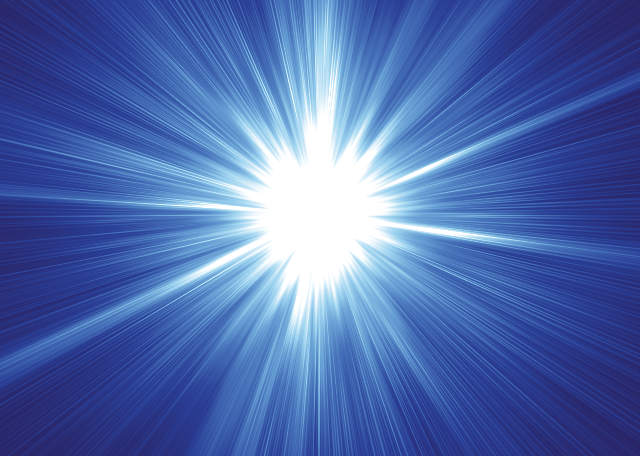
Give the GLSL for this background, as a Shadertoy shader.

```glsl
// Radial light burst: a white core throwing pale beams and fine rays over deep blue.

#define CENTER vec2(0.499, 0.53)   // burst position, fraction of canvas
#define GLOW_PEAK 1.73             // brightness at the core
#define GLOW_FALLOFF 0.25          // fade distance, in canvas heights
#define BASE_REACH 0.91            // glow reach away from the beams
#define STREAK_AMOUNT 0.5          // strength of the soft radial streaks
#define RAY_AMOUNT 0.36            // strength of the fine rays
#define RAY_LAYERS 3

const float TAU = 6.28319;

// Beam: angle (degrees), angular width, added glow reach, streak strength
const int BEAM_COUNT = 11;
const vec4 BEAMS[BEAM_COUNT] = vec4[BEAM_COUNT](
    vec4( 90.0, 10.0,  0.45, 0.12), vec4( 64.0, 3.0,  0.00, 0.22),
    vec4( 50.0,  5.0,  0.15, 0.10), vec4( 23.0, 1.2,  0.10, 0.40),
    vec4( -8.0,  2.0,  0.20, 0.30), vec4(-50.0, 3.0, -0.25, 0.18),
    vec4(-102.0, 18.0, 0.22, 0.05), vec4(206.0, 2.5,  0.25, 0.32),
    vec4(176.0,  1.5,  0.10, 0.32), vec4(165.0, 7.0,  0.12, 0.14),
    vec4(130.0, 12.0,  0.20, 0.00));

vec2 hash2(vec2 p) {
    p = vec2(dot(p, vec2(127.1, 311.7)), dot(p, vec2(269.5, 183.3)));
    return fract(sin(p) * 43758.5);
}

float gradientDot(vec2 cell, vec2 offset, float period) {
    cell.x = mod(cell.x, period);
    float angle = TAU * hash2(cell).x;
    return dot(vec2(cos(angle), sin(angle)), offset);
}

// Gradient noise that repeats along x
float noise(vec2 p, float period) {
    vec2 i = floor(p), f = p - i;
    vec2 u = f * f * f * (f * (f * 6.0 - 15.0) + 10.0);
    vec2 e = vec2(1.0, 0.0);
    float low = mix(gradientDot(i, f, period),
                    gradientDot(i + e, f - e, period), u.x);
    float high = mix(gradientDot(i + e.yx, f - e.yx, period),
                     gradientDot(i + 1.0, f - 1.0, period), u.x);
    return mix(low, high, u.y);
}

float angularBump(float degrees, float middle, float width) {
    float d = (mod(degrees - middle + 180.0, 360.0) - 180.0) / width;
    return exp(-d * d);
}

// Soft streaks stretched along the radius, faded where finer than a pixel
float streaks(float turn, float radius, float pixel) {
    float sum = 0.0, amplitude = 0.55, period = 48.0;
    for (int i = 0; i < 3; i++) {
        float cellWidth = TAU * radius / period;
        float visible = smoothstep(1.0, 3.0, cellWidth / pixel);
        vec2 p = vec2(turn * period, 1.4 * log(radius + 0.05) + 7.3 * float(i));
        sum += amplitude * visible * noise(p, period);
        period *= 2.4;
        amplitude *= 0.8;
    }
    return sum;
}

// Thin rays: one per angular cell, each with its own place, span and strength
float fineRays(float turn, float radius, float pixel) {
    float sum = 0.0;
    for (int i = 0; i < RAY_LAYERS; i++) {
        float count = 170.0 + 140.0 * float(i);
        float cell = floor(turn * count);
        vec2 place = hash2(vec2(cell, 17.0 + float(i)));
        vec2 span = hash2(vec2(cell, 53.0 + float(i)));
        float cellWidth = TAU * radius / count;
        float d = abs(fract(turn * count) - mix(0.25, 0.75, place.x)) * cellWidth;
        float halfWidth = 0.0005 + 0.0016 * radius * place.y;
        float cover = clamp(0.5 + (halfWidth - d) / pixel, 0.0, 1.0);
        float start = 0.08 + 0.3 * span.x;
        float fade = smoothstep(start, start + 0.15, radius)
                   * (1.0 - 0.75 * smoothstep(0.35, 1.0, radius * (0.6 + span.y)));
        float visible = smoothstep(0.8, 2.5, cellWidth / pixel);
        sum += cover * fade * visible * (0.15 + 0.85 * place.y * span.y);
    }
    return sum;
}

vec3 burstColor(float v) {
    vec3 c = mix(vec3(0.16, 0.14, 0.40), vec3(0.16, 0.24, 0.58), smoothstep(0.0, 0.22, v));
    c = mix(c, vec3(0.26, 0.42, 0.71), smoothstep(0.18, 0.42, v));
    c = mix(c, vec3(0.40, 0.62, 0.83), smoothstep(0.38, 0.62, v));
    c = mix(c, vec3(0.62, 0.83, 0.94), smoothstep(0.58, 0.82, v));
    return mix(c, vec3(1.0), smoothstep(0.76, 1.02, v));
}

void mainImage(out vec4 fragColor, in vec2 fragCoord) {
    float pixel = 1.0 / iResolution.y;
    vec2 p = (fragCoord - CENTER * iResolution.xy) * pixel;
    float radius = max(length(p), 0.001);
    float turn = fract(atan(p.y, p.x + 0.00001) / TAU);
    float degrees = 360.0 * turn;

    // Beams lengthen the glow and add their own light
    float reach = BASE_REACH, beamLight = 0.0;
    for (int i = 0; i < BEAM_COUNT; i++) {
        float bump = angularBump(degrees, BEAMS[i].x, BEAMS[i].y);
        reach += BEAMS[i].z * bump;
        beamLight += BEAMS[i].w * bump;
    }
    float streak = STREAK_AMOUNT * streaks(turn, radius, pixel);
    reach *= 1.0 + 0.6 * streak;
    float light = GLOW_PEAK * exp(-radius / (GLOW_FALLOFF * reach));
    light += beamLight * smoothstep(0.05, 0.25, radius) * exp(-0.9 * radius);
    light *= 1.0 + 0.5 * streak;

    // Fine rays thin out in two smooth sectors
    float raySector = 1.0 - 0.8 * angularBump(degrees, 62.0, 20.0)
                          - 0.75 * angularBump(degrees, 240.0, 16.0);
    light += RAY_AMOUNT * raySector * fineRays(turn, radius, pixel);

    fragColor = vec4(burstColor(light), 1.0);
}
```
